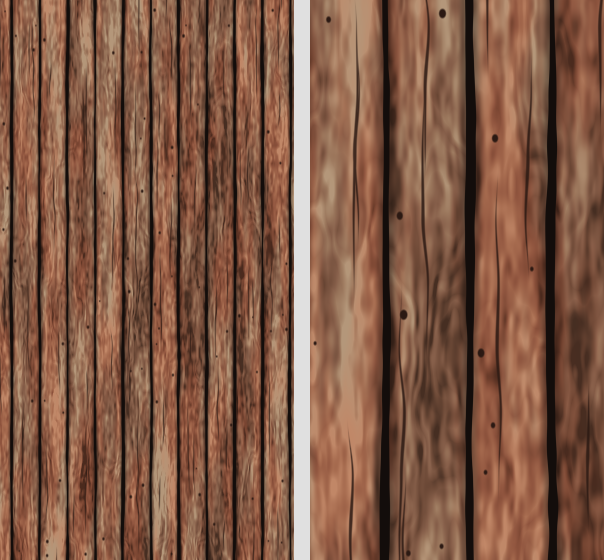
Left: the whole. Right: its middle third, enlarged.
Give the GLSL for this texture, as a Shadertoy shader.

```glsl
const float PLANKS = 10.55;        // planks across the canvas
const float FIRST_GAP = 0.42;      // left gap position, in planks
const float GAP_MIN = 0.022;       // half width of a gap, in planks
const float GAP_VARY = 0.05;
const float GAP_WOBBLE = 0.11;
const float MEAN_TONE = 2.42;      // position on the wood ramp, 0 to 4
const float PATCH_GAIN = 4.2;
const float STREAK_GAIN = 1.8;
const float FIBRE_GAIN = 2.0;
const float GRIT_GAIN = 1.9;
const float RING_GAIN = 0.75;
const float PLANK_GAIN = 0.6;
const float CRACK_CELL = 4.5;      // length of a crack cell, in planks
const float CRACK_CHANCE = 0.6;
const float PIT_CELL = 0.5;
const float PIT_CHANCE = 0.07;
const vec3 GAP_COLOR = vec3(0.075, 0.052, 0.042);
const vec3 CRACK_COLOR = vec3(0.17, 0.10, 0.075);
const vec3 RED_TINT = vec3(1.05, 0.93, 0.88);
const vec3 TAN_TINT = vec3(0.98, 1.04, 1.04);
const vec3 WOOD[5] = vec3[5](
    vec3(0.28, 0.175, 0.13), vec3(0.44, 0.28, 0.21), vec3(0.54, 0.36, 0.28),
    vec3(0.62, 0.45, 0.35), vec3(0.72, 0.57, 0.46));

// Integer hash of a lattice cell, 0 to 1
float hash(vec2 cell) {
    uvec2 q = uvec2(ivec2(floor(cell))) * uvec2(1597334673u, 3812015801u);
    uint n = (q.x ^ q.y) * 1597334673u;
    n = (n ^ (n >> 15)) * 2246822519u;
    n ^= n >> 13;
    return float(n >> 8) / 16777216.0;
}

float noise(vec2 p) {
    vec2 i = floor(p), f = fract(p);
    f = f * f * (3.0 - 2.0 * f);
    return mix(mix(hash(i), hash(i + vec2(1, 0)), f.x),
               mix(hash(i + vec2(0, 1)), hash(i + vec2(1, 1)), f.x), f.y);
}

float fbm(vec2 p) {
    float sum = 0.0, amp = 0.533;
    for (int k = 0; k < 4; k++) {
        sum += amp * noise(p);
        p = p * 2.03 + 17.3;
        amp *= 0.5;
    }
    return sum;
}

vec3 woodRamp(float tone) {
    tone = clamp(tone, 0.0, 3.999);
    int k = int(tone);
    return mix(WOOD[k], WOOD[k + 1], fract(tone));
}

// Weathered grain; q is in planks, shifted per plank by the seed
vec3 woodColor(vec2 q, float id) {
    vec2 seed = vec2(id * 37.0 + 400.0, id * 91.0 + 900.0);
    float bend = fbm(q * vec2(1.3, 0.45) + seed);
    float x = q.x + 0.35 * (bend - 0.5);
    float patches = fbm(q * vec2(1.6, 0.32) + seed + 51.0);
    float streak = noise(vec2(x * 5.0, q.y * 0.45) + seed);
    float fibre = noise(vec2(x * 15.0, q.y * 0.9) + seed);
    float grit = noise(vec2(x * 17.0, q.y * 4.5) + seed + 83.0);
    float ring = abs(fract(q.x * 2.0 + bend * 9.0) * 2.0 - 1.0);
    float tone = MEAN_TONE + PLANK_GAIN * (hash(seed) - 0.5)
        + PATCH_GAIN * (patches - 0.5) + STREAK_GAIN * (streak - 0.5)
        + FIBRE_GAIN * (fibre - 0.5) + GRIT_GAIN * (grit - 0.5)
        + RING_GAIN * (ring - 0.5);
    float warmth = fbm(q * vec2(2.2, 0.4) + seed + 140.0);
    return woodRamp(tone) * mix(TAN_TINT, RED_TINT, smoothstep(0.3, 0.7, warmth));
}

// Tapered splits along the grain, two staggered layers
float crackMask(vec2 q, float id, float px) {
    float mask = 0.0;
    for (int layer = 0; layer < 2; layer++) {
        float y = q.y / CRACK_CELL + hash(vec2(id, layer + 30));
        vec2 cell = vec2(id * 2.0 + float(layer), floor(y) + 60.0);
        float along = abs(fract(y) - 0.5) / mix(0.15, 0.48, hash(cell + 200.0));
        float center = mix(0.2, 0.8, hash(cell + 300.0))
            + 0.1 * (noise(vec2(q.y * 1.3, cell.x + 0.5)) - 0.5);
        float d = abs(q.x - center) - 0.02 * (1.0 - along);
        float on = step(hash(cell + 400.0), CRACK_CHANCE) * smoothstep(1.0, 0.6, along);
        mask = max(mask, on * smoothstep(px, -px, d));
    }
    return 0.85 * mask;
}

// Small worm holes and nail pits
float pitMask(vec2 q, float id, float px) {
    vec2 g = q / PIT_CELL;
    vec2 cell = floor(g) + vec2(id * 7.0, 700.0);
    vec2 center = 0.25 + 0.5 * vec2(hash(cell), hash(cell + 50.0));
    float radius = mix(0.015, 0.045, hash(cell + 90.0));
    float d = length((fract(g) - center) * PIT_CELL * vec2(1.0, 0.75)) - radius;
    return step(hash(cell + 130.0), PIT_CHANCE) * smoothstep(px, -px, d);
}

void mainImage(out vec4 fragColor, in vec2 fragCoord) {
    float px = PLANKS / iResolution.x;
    vec2 p = fragCoord * px - vec2(FIRST_GAP, 0.0);

    // Nearest gap, with a wandering centre and uneven width
    float gap = floor(p.x + 0.5);
    float row = gap * 13.0 + 100.5;
    float offset = p.x - gap - GAP_WOBBLE * (fbm(vec2(p.y * 0.4, row)) - 0.5);
    float halfWidth = GAP_MIN + GAP_VARY * noise(vec2(p.y * 0.45, row + 5.0))
        + 0.02 * (noise(vec2(p.y * 3.0, row + 9.0)) - 0.5);
    float d = abs(offset) - halfWidth;
    float id = offset > 0.0 ? gap : gap - 1.0;
    vec2 q = vec2(p.x - id, p.y);

    // Wood, wear, then worn edges and gaps
    vec3 color = woodColor(q, id);
    color = mix(color, CRACK_COLOR, crackMask(q, id, px));
    color = mix(color, CRACK_COLOR, pitMask(q, id, px));
    color *= mix(0.68, 1.0, smoothstep(0.0, 0.11, d));
    color = mix(GAP_COLOR, color, smoothstep(-0.7 * px, 0.7 * px, d));
    fragColor = vec4(color, 1.0);
}
```
